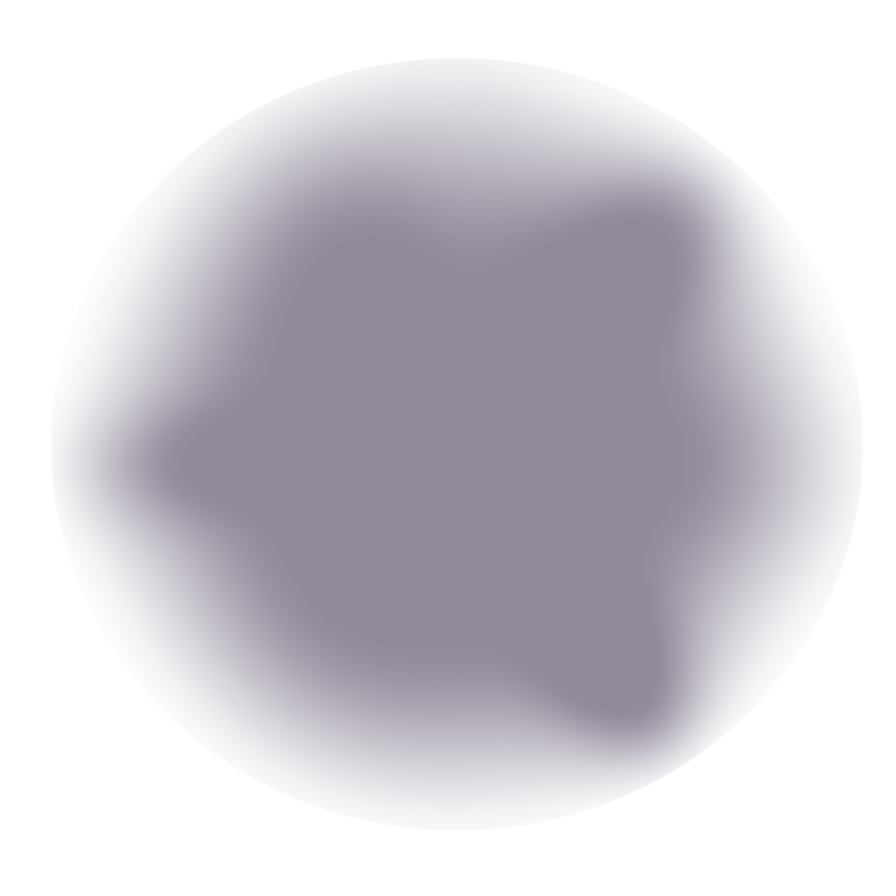
A Shadertoy shader for this background:

```glsl
// A soft mauve blob inside a white ellipse, its rim fading out unevenly.
// A radial fade runs between an inner and an outer radius; a loop over
// angular lobes pushes both radii to form the blurred corners.

#define CENTER vec2(0.510, 0.504)
#define ELLIPSE_RADII vec2(0.453, 0.431)
#define BASE_FADE vec2(0.208, 0.465)
#define MAUVE vec3(0.571, 0.539, 0.606)
#define PAPER vec3(1.0)
#define LOBE_COUNT 7

// Each lobe: angle and width in degrees, then inner and outer radius shift.
const vec4 LOBES[LOBE_COUNT] = vec4[](
    vec4( -6.0, 20.0,  0.032, 0.038),   // right
    vec4( 46.0, 17.0,  0.117, 0.000),   // upper right
    vec4( 88.0, 16.0, -0.034, 0.030),   // top hollow
    vec4(121.0, 23.0,  0.040, 0.018),   // upper left
    vec4(184.0, 13.0,  0.090, 0.022),   // left
    vec4(238.0, 27.0,  0.022, 0.004),   // lower left
    vec4(305.0, 16.0,  0.142, 0.000)    // lower right
);

// Shortest signed distance between two angles, in degrees.
float angleDelta(float a, float b) {
    return mod(a - b + 180.0, 360.0) - 180.0;
}

// Radii where the fade starts and ends in the given direction.
vec2 fadeRadii(float angle) {
    vec2 radii = BASE_FADE;
    for (int i = 0; i < LOBE_COUNT; i++) {
        float d = angleDelta(angle, LOBES[i].x) / LOBES[i].y;
        radii += LOBES[i].zw * exp(-d * d);
    }
    return radii;
}

// Approximate signed distance to the ellipse, negative inside.
float ellipseDistance(vec2 p, vec2 radii) {
    float k = length(p / radii);
    float slope = length(p / (radii * radii));
    return k * (k - 1.0) / max(slope, 1e-4);
}

void mainImage(out vec4 fragColor, in vec2 fragCoord) {
    vec2 p = fragCoord / iResolution.xy - CENTER;

    // Soft interior
    float angle = degrees(atan(p.y, p.x + 1e-6));
    vec2 fade = fadeRadii(angle);
    float lightness = smoothstep(fade.x, fade.y, length(p));
    vec3 color = mix(MAUVE, PAPER, lightness);

    // Crisp elliptical edge
    float pixel = 1.0 / min(iResolution.x, iResolution.y);
    float outside = smoothstep(-pixel, pixel, ellipseDistance(p, ELLIPSE_RADII));
    fragColor = vec4(mix(color, PAPER, outside), 1.0);
}
```
